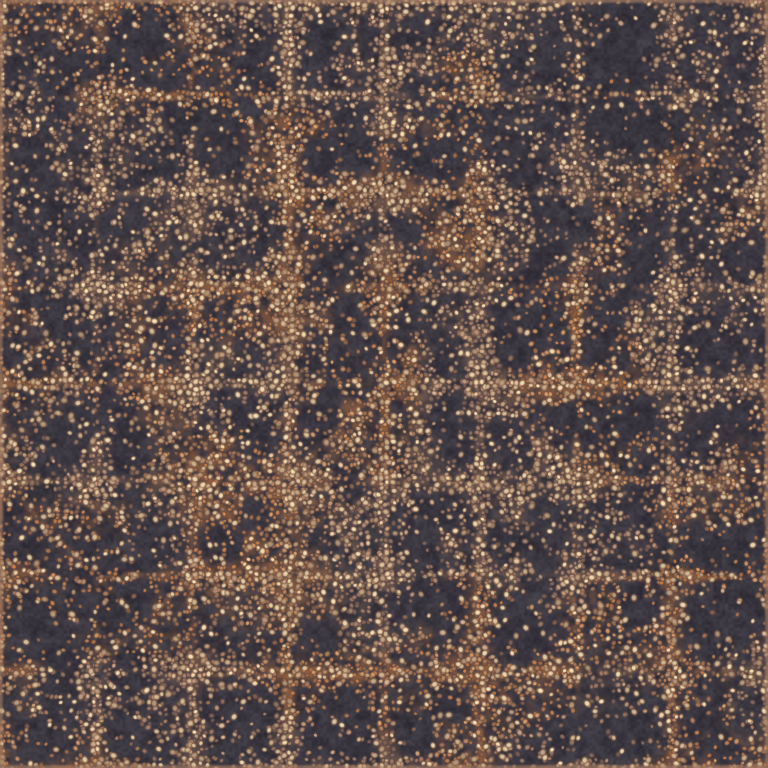
A three.js fragment shader for this pattern:

```glsl
// Glittering plaid: an 8 by 8 grid of beaded lines with starry crossings on dark navy.
// A density field (lines, crossings, diagonals, wear) decides where jittered beads
// appear; copper and tan layers lie under a bright cream one, over a rusty haze.
varying vec2 vUv;

float hash(vec2 p) {
  vec3 q = fract(p.xyx * 0.1031);
  q += dot(q, q.yzx + 33.33);
  return fract((q.x + q.y) * q.z);
}

float noise(vec2 p) {
  vec2 i = floor(p), f = fract(p);
  f = f * f * (3.0 - 2.0 * f);
  return mix(mix(hash(i), hash(i + vec2(1.0, 0.0)), f.x),
             mix(hash(i + vec2(0.0, 1.0)), hash(i + 1.0), f.x), f.y);
}

// How thickly the beads gather at a point
float density(vec2 p) {
  vec2 g = p * 8.0;
  vec2 node = floor(g + 0.5);
  vec2 d = abs(g - node);
  vec2 core = exp(-d * d * 650.0) + 0.3 * exp(-d * d * 45.0);
  vec2 wear = vec2(noise(p * vec2(8.0, 13.0) + 7.0), noise(p * vec2(13.0, 8.0) + 61.0));
  core *= 0.2 + 1.1 * smoothstep(0.15, 0.8, wear);
  float star = exp(-(d.x + d.y) * 4.2) * (0.15 + 0.85 * hash(node + 31.0));
  float diagonal = exp(-pow(d.x - d.y, 2.0) * 350.0) * step(0.45, hash(floor(g) + 57.0));
  float centre = exp(-dot(p - 0.5, p - 0.5) * 9.0);
  float patches = smoothstep(0.3, 0.8, noise(p * 24.0 + 90.0));
  return 0.02 + 0.5 * max(core.x, core.y) + 0.6 * star + 0.16 * diagonal
       + patches * (0.24 + 0.2 * centre) + 0.07 * centre;
}

// Paints one layer of soft, slightly stretched beads
vec3 scatter(vec3 base, vec2 p, float count, float radius, float gain,
             vec3 rim, vec3 heart, float seed) {
  vec2 cell = floor(p * count);
  for (int y = -1; y <= 1; y++) {
    for (int x = -1; x <= 1; x++) {
      vec2 id = cell + vec2(float(x), float(y));
      vec2 key = id + seed;
      vec2 jitter = vec2(hash(key + 11.0), hash(key + 173.0)) - 0.5;
      vec2 middle = (id + 0.5 + 0.75 * jitter) / count;
      if (hash(key + 401.0) < gain * density(middle)) {
        float turn = 6.2832 * hash(key + 233.0);
        vec2 axis = vec2(cos(turn), sin(turn));
        vec2 v = p - middle;
        v = vec2(dot(v, axis) * 0.9, dot(v, vec2(-axis.y, axis.x)) * 1.08);
        float r = length(v) / (radius * mix(0.75, 1.15, hash(key + 307.0)));
        float glow = 1.0 - smoothstep(0.5, 1.5, r);
        float light = 1.0 - smoothstep(0.3, 1.1, r);
        vec3 bead = mix(rim, heart, light * mix(0.35, 1.0, hash(key + 509.0)));
        base = mix(base, bead, glow * 0.92);
      }
    }
  }
  return base;
}

void main() {
  vec2 p = vUv;

  // Navy cloth with a fine mottled grain
  float grain = noise(p * 90.0) - 0.5 + 0.8 * (noise(p * 260.0) - 0.5);
  vec3 color = vec3(0.225, 0.212, 0.25) + 0.07 * grain;

  // Rusty haze gathered in broken flecks around lines and crossings
  float rust = smoothstep(0.35, 0.75, noise(p * 10.0 + 40.0));
  float haze = smoothstep(0.1, 0.75, density(p)) * smoothstep(0.1, 0.9, noise(p * 110.0));
  color = mix(color, mix(vec3(0.46, 0.36, 0.31), vec3(0.66, 0.4, 0.23), rust), haze * 0.8);

  // Copper and tan beads, then bright cream ones
  vec3 copper = mix(vec3(0.68, 0.51, 0.41), vec3(0.84, 0.52, 0.29), rust);
  vec3 tan_ = mix(vec3(0.86, 0.69, 0.55), vec3(0.92, 0.64, 0.4), rust);
  color = scatter(color, p, 136.0, 0.0033, 1.3, vec3(0.34, 0.275, 0.265), copper, 19.0);
  color = scatter(color, p, 126.0, 0.0034, 0.65, vec3(0.42, 0.325, 0.285), tan_, 283.0);
  color = scatter(color, p, 112.0, 0.0039, 0.85, vec3(0.53, 0.385, 0.3),
                  vec3(1.0, 0.92, 0.74), 641.0);

  // Worn tan edge
  vec2 inset = min(p, 1.0 - p);
  float edge = 1.0 - smoothstep(0.001, 0.006, min(inset.x, inset.y));
  color = mix(color, vec3(0.66, 0.5, 0.4), edge * 0.6);

  gl_FragColor = vec4(color, 1.0);
}
```
